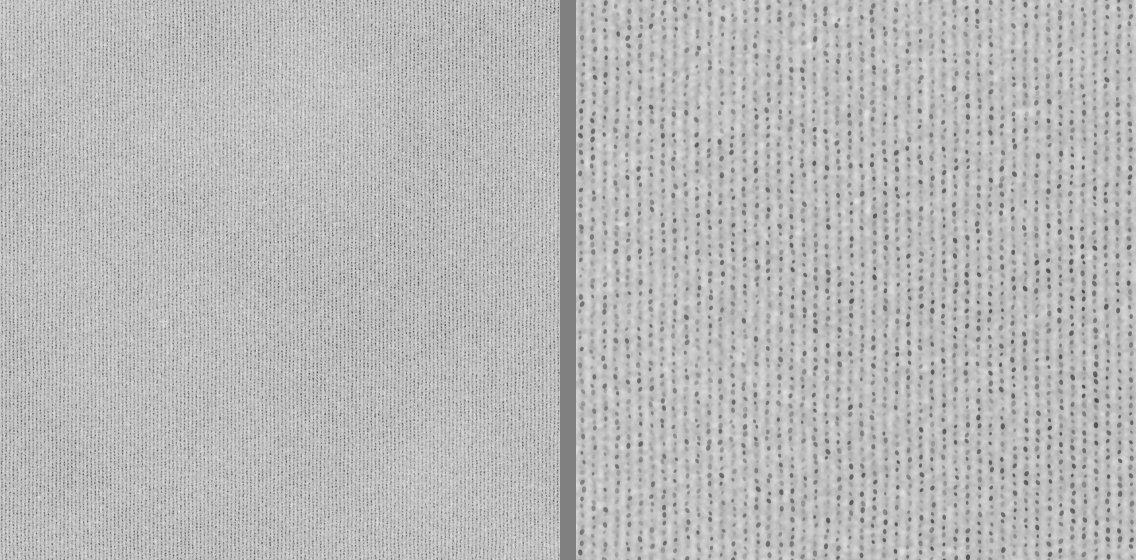
Left: the whole. Right: its middle third, enlarged.
Give the GLSL for this texture, as a WebGL 2 fragment shader.

```glsl
#version 300 es
precision highp float;
// Pale grey ribbed fabric: fine vertical rows of small dark pinholes in grainy fibre.

uniform vec2 u_resolution;
out vec4 outColor;

const vec2 CELLS = vec2(144.0, 190.0);   // ribs across, holes along each rib
const float HOLE_RADIUS = 0.00125;       // in canvas heights
const float HOLE_DEPTH = 0.22;
const float HOLE_JITTER_X = 0.22;        // in cells
const float HOLE_JITTER_Y = 0.5;
const float RIB_SHADE = 0.034;
const float RIB_WANDER = 0.22;           // in cells
const float FIBRE_TONE = 0.757;
const float GRAIN_SCALE = 360.0;
const float GRAIN_STRENGTH = 0.14;
const float MOTTLE_STRENGTH = 0.045;
const float FLECK_SCALE = 150.0;
const float FLECK_STRENGTH = 0.05;
const float TAU = 6.2831853;

float hash(vec2 p) {
    vec3 q = fract(p.xyx * vec3(0.1031, 0.1030, 0.0973));
    q += dot(q, q.yzx + 33.33);
    return fract((q.x + q.y) * q.z);
}

float noise(vec2 p) {
    vec2 cell = floor(p);
    vec2 f = fract(p);
    f = f * f * (3.0 - 2.0 * f);
    float low = mix(hash(cell), hash(cell + vec2(1.0, 0.0)), f.x);
    float high = mix(hash(cell + vec2(0.0, 1.0)), hash(cell + vec2(1.0)), f.x);
    return mix(low, high, f.y);
}

float fbm(vec2 p) {
    float sum = 0.0;
    float weight = 0.5;
    for (int i = 0; i < 4; i++) {
        sum += weight * noise(p);
        p = p * 2.03 + 17.3;
        weight *= 0.5;
    }
    return sum / 0.9375;
}

// Darkness of the pinholes around a point, in cell coordinates.
float pinholes(vec2 grid, float edge, float disorder) {
    float dark = 0.0;
    for (int x = -1; x <= 1; x++) {
        // Every rib starts at its own height.
        float rib = floor(grid.x) + float(x);
        vec2 ribGrid = grid + vec2(0.0, hash(vec2(rib, 5.3)));
        for (int y = -1; y <= 1; y++) {
            vec2 id = vec2(rib, floor(ribGrid.y) + float(y));
            vec2 shift = vec2(hash(id + 11.7), hash(id + 53.1)) - 0.5;
            shift *= vec2(HOLE_JITTER_X, HOLE_JITTER_Y) * disorder;
            vec2 offset = (ribGrid - id - 0.5 - shift) / CELLS;

            // Each hole is a small upright ellipse, tilted and sized at random.
            float angle = 1.4 * (hash(id + 91.3) - 0.5);
            vec2 axis = vec2(cos(angle), sin(angle));
            vec2 local = vec2(dot(offset, axis), dot(offset, vec2(-axis.y, axis.x)));
            float radius = HOLE_RADIUS * mix(0.7, 1.25, hash(id + 7.9));
            float dist = length(local * vec2(1.2, 0.85));
            float cover = 1.0 - smoothstep(radius - edge, radius + edge, dist);
            float strength = mix(0.2, 1.4, hash(id + 29.5));
            dark = max(dark, cover * strength);
        }
    }
    return dark;
}

void main() {
    vec2 uv = gl_FragCoord.xy / u_resolution.y;
    float edge = 0.75 / u_resolution.y;

    // Ribs run upright with a slight wander.
    float mottle = fbm(uv * 5.0 + 3.1) - 0.5;
    vec2 grid = uv * CELLS;
    grid.x += RIB_WANDER * (noise(uv * vec2(12.0, 24.0)) - 0.5);

    // Fibre: broad mottling, fine grain, shaded rib valleys, pale flecks.
    float tone = FIBRE_TONE + MOTTLE_STRENGTH * mottle;
    float grain = 0.6 * noise(uv * GRAIN_SCALE) + 0.4 * noise(uv * GRAIN_SCALE * 1.5 + 40.0);
    tone += GRAIN_STRENGTH * (grain - 0.5);
    tone += RIB_SHADE * cos(TAU * grid.x);
    tone += FLECK_STRENGTH * smoothstep(0.8, 1.0, noise(uv * FLECK_SCALE + 8.0));

    // Pinholes fade and scatter where the mottling is pale.
    float disorder = 1.0 + 1.2 * mottle;
    float depth = HOLE_DEPTH * (1.0 - 0.8 * mottle);
    tone -= depth * pinholes(grid, edge, disorder);

    outColor = vec4(vec3(clamp(tone, 0.0, 1.0)), 1.0);
}
```
